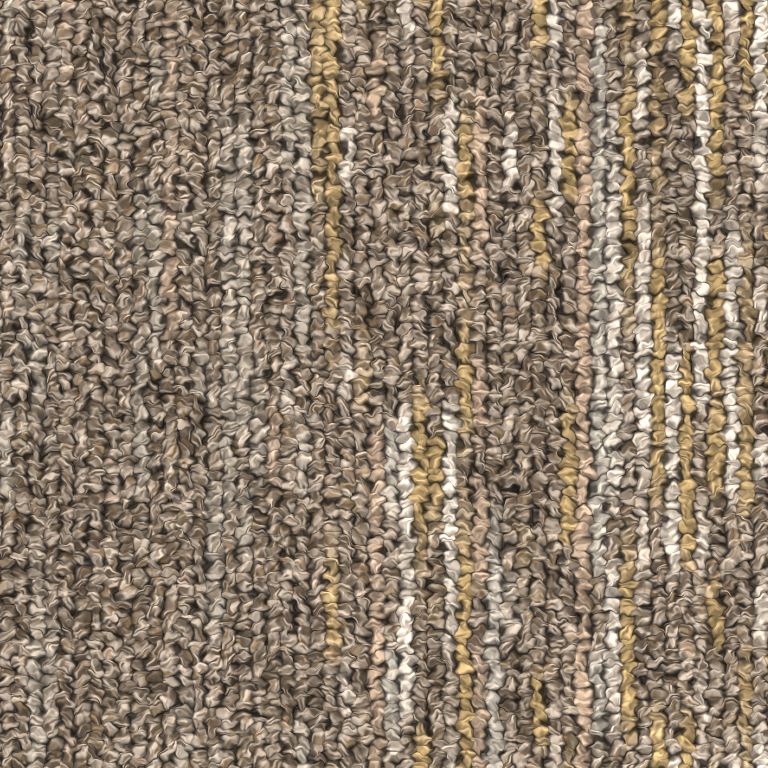
Write a Shadertoy shader that draws this texture.

```glsl
// Loop-pile carpet: narrow vertical rows of slanted yarn tufts.
// Heathered taupe yarn is broken by long runs of gold, cream, grey and pink.
// Tufts are soft-blended ellipses, each carrying fine stretched fibre noise.

const float COLUMNS = 52.0;      // yarn columns across the canvas
const float ROW_STEP = 0.62;     // tuft spacing, in column widths

const vec3 DARK_FIBRE  = vec3(0.35, 0.295, 0.24);
const vec3 LIGHT_FIBRE = vec3(0.79, 0.72, 0.65);
const vec3 OCHRE_FIBRE = vec3(0.56, 0.44, 0.29);
const vec3 GOLD_YARN   = vec3(0.75, 0.63, 0.43);
const vec3 CREAM_YARN  = vec3(0.90, 0.84, 0.77);
const vec3 GREY_YARN   = vec3(0.76, 0.72, 0.66);
const vec3 PINK_YARN   = vec3(0.76, 0.65, 0.55);

float hash(vec2 p) {
    return fract(sin(dot(p, vec2(127.1, 311.7))) * 43758.5453);
}

float noise(vec2 p) {
    vec2 i = floor(p), f = fract(p);
    f = f * f * (3.0 - 2.0 * f);
    float low = mix(hash(i), hash(i + vec2(1.0, 0.0)), f.x);
    float high = mix(hash(i + vec2(0.0, 1.0)), hash(i + 1.0), f.x);
    return mix(low, high, f.y);
}

// Accent yarn threaded through a column, in a repeat of seven
vec3 accentYarn(float column) {
    float slot = mod(column, 7.0);
    if (column > 40.5) return mod(column, 2.0) < 0.5 ? GOLD_YARN : CREAM_YARN;
    if (slot == 4.0) return PINK_YARN;
    if (slot == 5.0 || column < 21.0) return GREY_YARN;
    return (slot == 2.0 || slot == 6.0) ? CREAM_YARN : GOLD_YARN;
}

// How strongly the accent surfaces at a height in a column
float accentAmount(float column, float y) {
    float x = column / COLUMNS;
    float middle = smoothstep(0.36, 0.46, x);
    float right = smoothstep(0.72, 0.79, x);
    float patches = noise(vec2(column * 0.55, y * 5.0 + 3.0));
    float runs = noise(vec2(column * 7.0 + 0.5, y * 10.0));
    float edgePair = 0.25 * (1.0 - smoothstep(0.6, 1.4, abs(column - 39.5)));
    float presence = 0.45 * patches + 0.55 * runs + edgePair;
    float limit = 0.62 - 0.06 * middle - 0.11 * right;
    float strength = mix(0.5, 0.88, middle);
    return strength * smoothstep(limit - 0.08, limit + 0.08, presence);
}

// Mixed fibres of the ground yarn; q is the position inside a tuft
vec3 heatherYarn(vec2 q, vec2 seed, float tone) {
    float fibre = noise(q * vec2(2.2, 6.5) + seed);
    float fleck = noise(q * vec2(1.8, 4.0) + seed.yx + 31.0);
    vec3 color = mix(DARK_FIBRE, LIGHT_FIBRE, smoothstep(0.0, 1.0, fibre + tone));
    return mix(color, OCHRE_FIBRE, 0.5 * smoothstep(0.68, 0.88, fleck));
}

// Adds one tuft: color and height in sum.rgb and sum.a, returns its weight
float addTuft(vec2 p, float column, float row, float phase, inout vec4 sum) {
    vec2 id = vec2(column, row);
    float a = hash(id + 1.7), b = hash(id + 9.2), c = hash(id + 23.4);
    vec2 center = vec2(column + 0.5 + 0.36 * (a - 0.5),
                       (row + 0.5 + phase + 0.6 * (b - 0.5)) * ROW_STEP);
    float lean = hash(vec2(column, 5.0)) < 0.5 ? -1.0 : 1.0;
    float angle = lean * 0.5 + 1.7 * (c - 0.5);
    vec2 d = p - center;
    float s = sin(angle), k = cos(angle);
    vec2 q = vec2(k * d.x + s * d.y, k * d.y - s * d.x);
    vec2 e = q / vec2(0.62, 0.32 + 0.14 * c);
    float height = 1.0 - dot(e, e);

    // Curve the fibres slightly over the tuft
    vec2 bent = q + vec2(0.0, 0.45 * q.x * q.x);
    vec2 seed = vec2(a, b) * 60.0;
    float y = center.y / COLUMNS;
    vec3 heather = heatherYarn(bent, seed, 0.36 * (b - 0.5));
    float strand = noise(bent * vec2(2.0, 5.5) + seed);
    vec3 accent = accentYarn(column) * mix(0.66, 1.24, strand);
    vec3 color = mix(heather, accent, accentAmount(column, y + 0.02 * (c - 0.5)));

    // Light falls on the upper side of each tuft
    color *= 1.0 + 0.35 * d.y + 0.2 * (c - 0.5);
    float weight = exp(9.0 * max(height, -1.5));
    sum += weight * vec4(color, height);
    return weight;
}

void mainImage(out vec4 fragColor, in vec2 fragCoord) {
    vec2 uv = fragCoord / iResolution.xy;
    vec2 p = uv * COLUMNS;

    // Wander the columns and roughen the tuft outlines
    vec2 warp = vec2(noise(p * 2.3), noise(p * 2.3 + 40.0)) - 0.5;
    p += 0.42 * warp;
    p.x += 0.3 * (noise(p * vec2(0.4, 0.6) + 7.0) - 0.5);

    // Blend the tufts around this point, highest on top
    vec4 sum = vec4(0.0);
    float total = 0.0;
    for (int i = -1; i <= 1; i++) {
        float column = floor(p.x) + float(i);
        float phase = hash(vec2(column, 71.0));
        float nearest = floor(p.y / ROW_STEP - phase);
        for (int j = -2; j <= 2; j++) {
            total += addTuft(p, column, nearest + float(j), phase, sum);
        }
    }
    vec4 pile = sum / total;

    // Shade the gaps, then add fine fuzz and slow wear
    float shade = mix(0.38, 1.07, smoothstep(-0.35, 0.8, pile.a));
    float fuzz = 0.24 * (noise(p * vec2(6.0, 5.0)) - 0.5);
    float wear = 0.08 * (noise(uv * vec2(9.0, 4.0) + 12.0) - 0.5);
    vec3 color = pile.rgb * shade * (1.0 + fuzz + wear);
    fragColor = vec4(clamp(color, 0.0, 1.0), 1.0);
}
```
